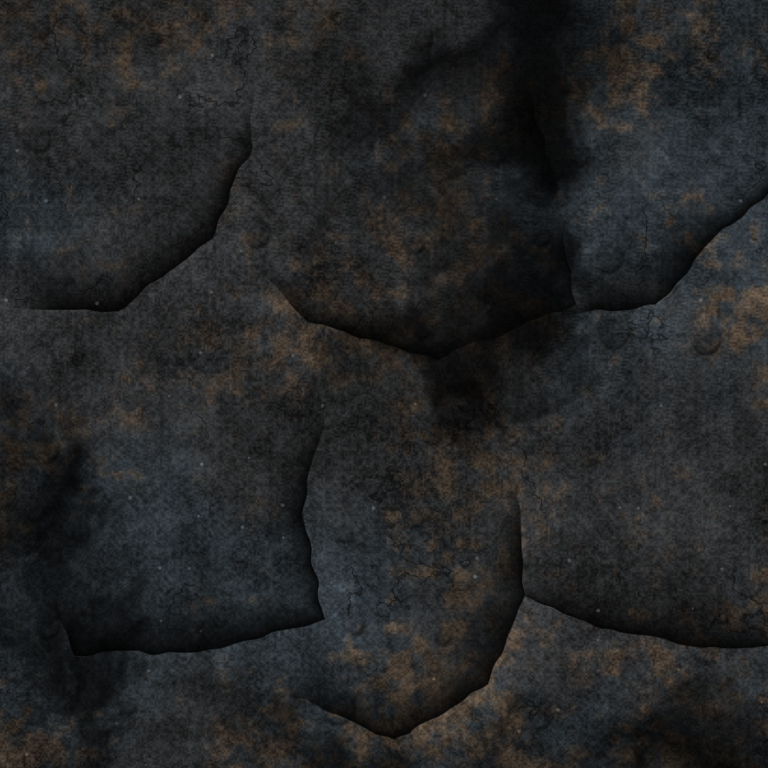
Write a WebGL 2 fragment shader that draws this texture.

```glsl
#version 300 es
precision highp float;

uniform vec2 u_resolution;
out vec4 outColor;

// Tone and tint
const float BASE_TONE = 0.172;
const float MOTTLE_GAIN = 0.27;
const float GRAIN_GAIN = 0.15;
const vec3 STONE_TINT = vec3(0.98, 1.0, 1.02);
const vec3 RUST_TINT = vec3(1.17, 1.0, 0.83);
const vec3 SLATE_TINT = vec3(0.88, 1.0, 1.09);
// Soot clouds
const float SOOT_SCALE = 3.2;
const float SOOT_DEPTH = 0.8;
// Broken plates
const int PLATE_COUNT = 6;
const float PLATE_SIDES = 9.0;
const float PLATE_RADIUS = 0.19;
const float SHADOW_WIDTH = 0.028;
const float RIM_WIDTH = 0.035;
const vec2 SHADOW_DIR = vec2(0.5, -0.86);
// Small marks
const float PIT_GRID = 8.0;
const float FLECK_GRID = 75.0;
const float TAU = 6.2831853;

float hash(vec2 p) {
    return fract(sin(dot(p, vec2(127.1, 311.7))) * 43758.5453);
}

vec2 hash2(vec2 p) {
    return vec2(hash(p), hash(p + 57.3));
}

float noise(vec2 p) {
    vec2 i = floor(p), f = fract(p);
    f = f * f * (3.0 - 2.0 * f);
    return mix(mix(hash(i), hash(i + vec2(1, 0)), f.x),
               mix(hash(i + vec2(0, 1)), hash(i + vec2(1, 1)), f.x), f.y);
}

float fbm(vec2 p) {
    float sum = 0.0, amp = 0.5;
    for (int i = 0; i < 6; i++) {
        sum += amp * noise(p);
        p = mat2(1.6, 1.2, -1.2, 1.6) * p + 7.3;
        amp *= 0.55;
    }
    return sum / 1.08;
}

vec2 plateCorner(float k, float id) {
    k = mod(k, PLATE_SIDES);
    float angle = k * TAU / PLATE_SIDES;
    float radius = PLATE_RADIUS * mix(0.72, 1.3, hash(vec2(k, id + 3.0)));
    return radius * vec2(cos(angle), sin(angle));
}

// Depth inside an irregular polygon, measured along the ray from its centre
float plateDepth(vec2 p, float id) {
    float k = floor(fract(atan(p.y, p.x) / TAU) * PLATE_SIDES);
    vec2 a = plateCorner(k, id), side = plateCorner(k + 1.0, id) - a;
    vec2 dir = p / max(length(p), 1e-4);
    float edge = (a.x * side.y - a.y * side.x) / (dir.x * side.y - dir.y * side.x);
    return edge - length(p);
}

// x: soft shadow inside the broken edges, y: faint light on the outer rim
vec2 plateShading(vec2 uv, float pixel) {
    vec2 shade = vec2(0.0);
    vec2 ragged = uv + 0.008 * (vec2(noise(uv * 45.0), noise(uv * 45.0 + 31.0)) - 0.5);
    float wear = noise(uv * 7.0 + 4.0);
    float width = SHADOW_WIDTH * mix(0.4, 1.7, noise(uv * 11.0 + 19.0));
    for (int i = 0; i < PLATE_COUNT; i++) {
        float id = float(i);
        vec2 cell = vec2(mod(id, 3.0), floor(id / 3.0));
        vec2 centre = (cell + 0.5 + 0.45 * (hash2(cell + 11.0) - 0.5)) / vec2(3.0, 2.0);
        vec2 p = (ragged - centre) / vec2(1.2, 1.0);
        float depth = plateDepth(p, id);
        float facing = dot(normalize(p + 1e-4), SHADOW_DIR) + 1.3 * (wear - 0.5);
        float strength = smoothstep(0.0, 0.7, facing);
        float inside = smoothstep(-pixel, pixel, depth);
        shade.x = max(shade.x, strength * inside * exp(-max(depth, 0.0) / width));
        shade.y = max(shade.y, strength * (1.0 - inside) * exp(min(depth, 0.0) / RIM_WIDTH));
    }
    return shade;
}

// Shallow round pits, darker on one flank
float pits(vec2 uv) {
    vec2 cell = floor(uv * PIT_GRID);
    vec2 p = fract(uv * PIT_GRID) - 0.5 - 0.4 * (hash2(cell + 23.0) - 0.5);
    p += 0.05 * (noise(uv * 70.0) - 0.5);
    float radius = mix(0.07, 0.17, hash(cell + 41.0));
    float ring = exp(-pow((length(p) - radius) / 0.025, 2.0));
    float flank = 0.5 + 0.5 * dot(normalize(p + 1e-4), SHADOW_DIR);
    float bowl = 1.0 - smoothstep(radius * 0.7, radius, length(p));
    return step(0.6, hash(cell + 77.0)) * (ring * flank + 0.25 * bowl);
}

float flecks(vec2 uv, float pixel) {
    vec2 cell = floor(uv * FLECK_GRID);
    vec2 p = fract(uv * FLECK_GRID) - 0.5 - 0.5 * (hash2(cell + 5.0) - 0.5);
    float radius = mix(0.07, 0.19, hash(cell + 13.0));
    float blur = pixel * FLECK_GRID;
    return step(0.982, hash(cell + 91.0)) * (1.0 - smoothstep(radius - blur, radius + blur, length(p)));
}

void main() {
    vec2 uv = gl_FragCoord.xy / u_resolution.y;
    float pixel = 1.0 / u_resolution.y;

    // Mottled stone with fine grain
    float mottle = 0.6 * fbm(uv * 9.0) + 0.4 * fbm(uv * 38.0 + 15.0);
    float grain = 0.55 * noise(uv * 410.0) + 0.45 * noise(uv * 190.0 + 8.0);
    float tone = BASE_TONE + MOTTLE_GAIN * (mottle - 0.5) + GRAIN_GAIN * (grain - 0.5);

    // Rust and slate stains
    float speckle = fbm(uv * 55.0 + 63.0);
    float rust = smoothstep(0.47, 0.65, 0.55 * fbm(uv * 5.0 + 37.0) + 0.45 * speckle);
    float slate = smoothstep(0.47, 0.66, fbm(uv * 4.0 + 81.0));
    vec3 tint = mix(mix(STONE_TINT, SLATE_TINT, slate), RUST_TINT, rust);
    tone *= 1.0 + 0.22 * rust + 0.12 * slate * smoothstep(0.5, 0.7, speckle);

    // Short hairline cracks
    float hairline = 1.0 - smoothstep(0.0, 0.012, abs(fbm(uv * 8.0 + 52.0) - 0.5));
    tone *= 1.0 - 0.4 * hairline * smoothstep(0.62, 0.78, noise(uv * 13.0 + 2.0));

    // Pits, plate edges, soot and flecks
    tone *= 1.0 - 0.45 * pits(uv);
    vec2 plate = plateShading(uv, pixel);
    tone *= (1.0 - 0.88 * plate.x) * (1.0 + 0.16 * plate.y);
    vec2 warp = vec2(fbm(uv * 6.0), fbm(uv * 6.0 + 44.0)) - 0.5;
    float soot = smoothstep(0.5, 0.74, fbm(uv * SOOT_SCALE + 0.9 * warp + 26.0));
    tone *= 1.0 - SOOT_DEPTH * soot;
    tone += 0.16 * flecks(uv, pixel) * (1.0 - soot);

    outColor = vec4(clamp(tone * tint, 0.0, 1.0), 1.0);
}
```
